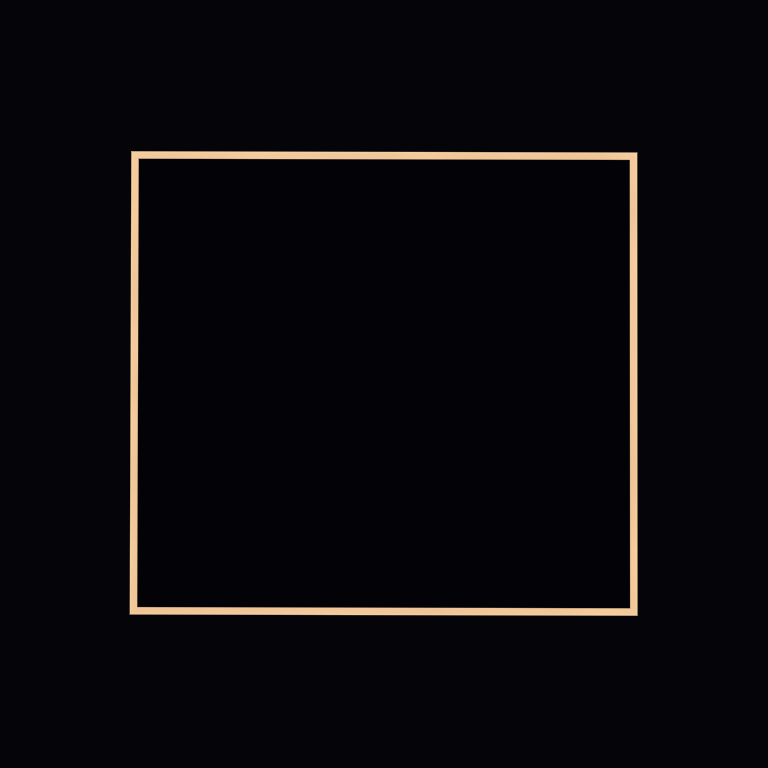
Reproduce this background procedurally as a WebGL 2 fragment shader.

```glsl
#version 300 es
precision highp float;
// A thin warm frame, drawn slightly out of square, on a near-black ground.
// Four half-planes form a signed distance to a quad; its absolute value
// gives a mitred outline, tinted with soft noise and a paler rim.

uniform vec2 u_resolution;
out vec4 fragColor;

const vec3 GROUND = vec3(0.016, 0.016, 0.035);
const vec3 GROUND_INSIDE = vec3(0.012, 0.012, 0.029);
const vec3 PEACH = vec3(0.95, 0.785, 0.605);
const vec3 CREAM = vec3(0.975, 0.85, 0.67);

// Frame corners along the middle of the stroke
const vec2 TOP_LEFT = vec2(0.1758, 0.7982);
const vec2 TOP_RIGHT = vec2(0.8249, 0.7966);
const vec2 BOTTOM_RIGHT = vec2(0.8253, 0.2031);
const vec2 BOTTOM_LEFT = vec2(0.1738, 0.2047);
const float HALF_STROKE = 0.0049;

float hash(vec2 p) {
    return fract(sin(dot(p, vec2(127.1, 311.7))) * 43758.5453);
}

float valueNoise(vec2 p) {
    vec2 cell = floor(p);
    vec2 f = fract(p);
    f = f * f * (3.0 - 2.0 * f);
    float low = mix(hash(cell), hash(cell + vec2(1.0, 0.0)), f.x);
    float high = mix(hash(cell + vec2(0.0, 1.0)), hash(cell + 1.0), f.x);
    return mix(low, high, f.y);
}

// Signed distance to the line a-b, positive on its left side
float lineDistance(vec2 p, vec2 a, vec2 b) {
    vec2 along = normalize(b - a);
    return dot(p - a, vec2(-along.y, along.x));
}

// Corners run clockwise; negative inside, with sharp mitred corners
float quadDistance(vec2 p, vec2 a, vec2 b, vec2 c, vec2 d) {
    float horizontal = max(lineDistance(p, a, b), lineDistance(p, c, d));
    float vertical = max(lineDistance(p, b, c), lineDistance(p, d, a));
    return max(horizontal, vertical);
}

// Antialiased fill of the region where the distance is negative
float coverage(float dist, float pixel) {
    return clamp(0.5 - dist / pixel, 0.0, 1.0);
}

void main() {
    float shortSide = min(u_resolution.x, u_resolution.y);
    vec2 p = (gl_FragCoord.xy - 0.5 * u_resolution) / shortSide + 0.5;
    float pixel = 1.2 / shortSide;

    float quad = quadDistance(p, TOP_LEFT, TOP_RIGHT, BOTTOM_RIGHT, BOTTOM_LEFT);
    float stroke = abs(quad) - HALF_STROKE;

    // Ground, a touch deeper within the frame
    vec3 color = mix(GROUND, GROUND_INSIDE, coverage(quad, pixel));

    // Stroke with gentle tonal drift and a paler outer rim
    float drift = valueNoise(p * 18.0) - 0.5;
    float rim = smoothstep(0.2, 1.0, quad / HALF_STROKE);
    vec3 paint = mix(PEACH, CREAM, 0.5 * rim) + 0.03 * drift;
    color = mix(color, paint, coverage(stroke, pixel));

    fragColor = vec4(color, 1.0);
}
```
